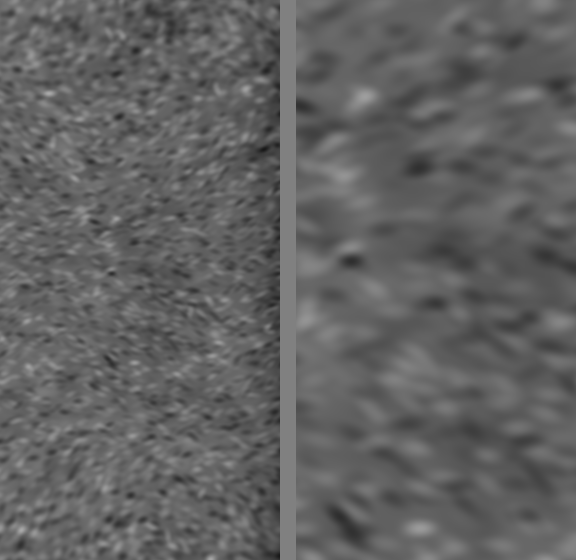
Left, the full canvas; right, a detail of the centre.
A WebGL 2 fragment shader for this texture:

```glsl
#version 300 es
precision highp float;

#define BASE_GRAY 0.405
#define SIDE_FALL 0.03
#define EDGE_DARK 0.10
#define GRAIN_CELLS 28.0
#define GRAIN_GAIN 0.115
#define CLUMP_CELLS 13.0
#define CLUMP_GAIN 0.045
#define PATCH_CELLS 4.5
#define PATCH_GAIN 0.032
#define FLECK_CELLS 24.0
#define FLECK_GAIN 0.13
#define FLECK_SHARE 0.012

uniform vec2 u_resolution;
out vec4 fragColor;

vec4 hash4(vec3 seed) {
    vec4 h = fract(seed.xyzx * vec4(0.1031, 0.1030, 0.0973, 0.1099) + 0.137);
    h += dot(h, h.wzxy + 33.33);
    return fract((h.xxyz + h.yzzw) * h.zywx);
}

// Soft elongated spot, zero beyond one cell from its centre
float spot(vec2 offset, float angle, float stretch) {
    float c = cos(angle), s = sin(angle);
    vec2 d = mat2(c, -s, s, c) * offset * vec2(1.0, stretch);
    float k = max(1.0 - dot(d, d), 0.0);
    return k * k * k;
}

// Cellular sum of light and dark spots, two per cell
float grains(vec2 p, float tilt, float stretch, float layer) {
    vec2 cell = floor(p);
    float sum = 0.0;
    for (int y = -1; y <= 1; y++)
    for (int x = -1; x <= 1; x++)
    for (int i = 0; i < 2; i++) {
        vec2 id = cell + vec2(x, y);
        vec4 h = hash4(vec3(id + 7.0, layer + float(i) * 5.0));
        float angle = tilt + (h.w - 0.5) * 1.1;
        sum += (h.z * 2.0 - 1.0) * spot(p - id - h.xy, angle, stretch);
    }
    return sum;
}

// Rare small bright spots
float flecks(vec2 p, float tilt) {
    vec2 cell = floor(p);
    float sum = 0.0;
    for (int y = -1; y <= 1; y++)
    for (int x = -1; x <= 1; x++) {
        vec2 id = cell + vec2(x, y);
        vec4 h = hash4(vec3(id + 19.0, 43.0));
        float angle = tilt + (h.w - 0.5) * 3.0;
        sum += step(h.z, FLECK_SHARE) * spot(p - id - h.xy, angle, 2.0);
    }
    return sum;
}

void main() {
    vec2 uv = gl_FragCoord.xy / u_resolution;
    vec2 p = gl_FragCoord.xy / u_resolution.x;

    // Slowly turning grain direction, flattest at mid height
    float tilt = 0.12 + 0.3 * sin(p.x * 5.0 + p.y * 3.0)
               + 0.25 * sin(p.y * 7.0 - p.x * 4.0 + 1.0);
    float middle = 1.0 - smoothstep(0.1, 0.5, abs(uv.y - 0.48));
    float stretch = mix(1.45, 2.1, middle);
    tilt *= mix(1.3, 0.7, middle);

    // Broad shading with faint upright bands and a dark right edge
    float gray = BASE_GRAY - SIDE_FALL * uv.x;
    gray += 0.006 * sin(uv.x * 39.0 + 1.4) + 0.004 * sin(uv.x * 67.0);
    gray -= 0.012 * uv.x * smoothstep(0.3, 0.9, uv.y);
    gray -= EDGE_DARK * smoothstep(0.88, 1.01, uv.x);

    // Grain from broad to fine
    gray += PATCH_GAIN * grains(p * PATCH_CELLS, tilt, 1.3, 31.0);
    gray += CLUMP_GAIN * grains(p * CLUMP_CELLS, tilt, stretch, 17.0);
    gray += GRAIN_GAIN * grains(p * GRAIN_CELLS, tilt, stretch, 3.0);
    gray += FLECK_GAIN * flecks(p * FLECK_CELLS, tilt);

    fragColor = vec4(vec3(clamp(gray, 0.0, 1.0)), 1.0);
}
```
